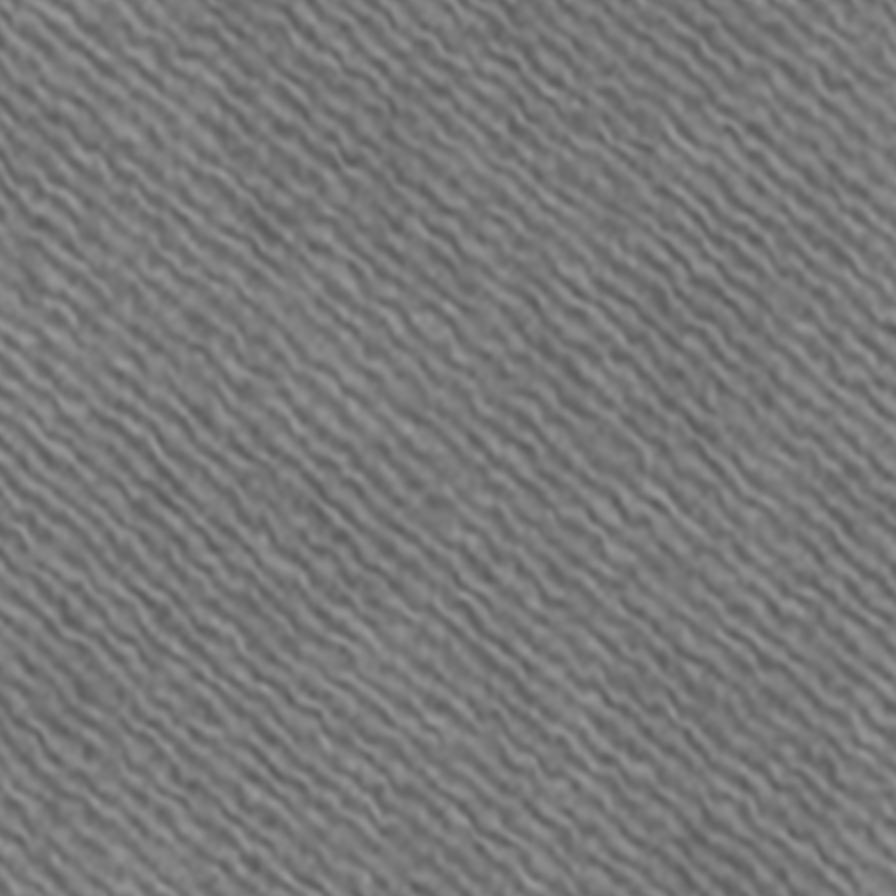
Write a Shadertoy shader that draws this texture.

```glsl
// Soft grey twill cloth: fine diagonal ribs, broken into short uneven stitches.
#define REPEATS vec2(26.0, 31.0)   // ribs across and down
#define BASE_GREY 0.472
#define RIB_CONTRAST 0.049
#define GRAIN_CONTRAST 0.115
#define CLOUD_CONTRAST 0.022
#define YARN_COLUMNS 54.0
#define BEND 0.8                   // slow drift of the ribs, in repeats
#define WOBBLE 0.45                // local jitter of the ribs, in repeats

const float TAU = 6.2831853;

float hash(vec2 p) {
    vec3 q = fract(vec3(p.xyx) * 0.1031);
    q += dot(q, q.yzx + 33.33);
    return fract((q.x + q.y) * q.z);
}

// Smooth value noise, centred on zero, from -0.5 to 0.5
float noise(vec2 p) {
    vec2 cell = floor(p);
    vec2 f = fract(p);
    f = f * f * (3.0 - 2.0 * f);
    float low = mix(hash(cell), hash(cell + vec2(1.0, 0.0)), f.x);
    float high = mix(hash(cell + vec2(0.0, 1.0)), hash(cell + vec2(1.0, 1.0)), f.x);
    return mix(low, high, f.y) - 0.5;
}

void mainImage(out vec4 fragColor, in vec2 fragCoord) {
    vec2 uv = fragCoord / iResolution.xy;

    // Rib coordinate: one unit per rib, falling from upper left to lower right
    float rib = dot(uv, REPEATS);
    rib += BEND * noise(uv * 3.0 + 7.0);
    rib += WOBBLE * noise(uv * vec2(YARN_COLUMNS, 40.0) + 31.0);

    // Rounded ribs, fading in and out along their length
    float along = dot(uv, vec2(REPEATS.y, -REPEATS.x));
    float strength = 1.0 + 0.9 * noise(vec2(along * 0.9, rib) + 90.0);
    float ribs = strength * cos(TAU * rib);

    // Yarn grain: two layers of fuzz that break the ribs into stitches
    float fuzz = noise(uv * vec2(112.0, 98.0) + 210.0);
    vec2 turned = vec2(uv.x + uv.y, uv.y - uv.x);
    float stitches = noise(turned * vec2(70.0, 46.0) + 150.0);
    float grain = 0.6 * fuzz + 0.45 * stitches;

    // Faint vertical yarn streaks and broad patches of shade
    float streaks = noise(uv * vec2(YARN_COLUMNS * 0.5, 5.0) + 270.0);
    float clouds = noise(uv * 5.0 + 330.0);

    float grey = BASE_GREY + RIB_CONTRAST * ribs + GRAIN_CONTRAST * grain
               + CLOUD_CONTRAST * (streaks + clouds);
    fragColor = vec4(vec3(grey), 1.0);
}
```
